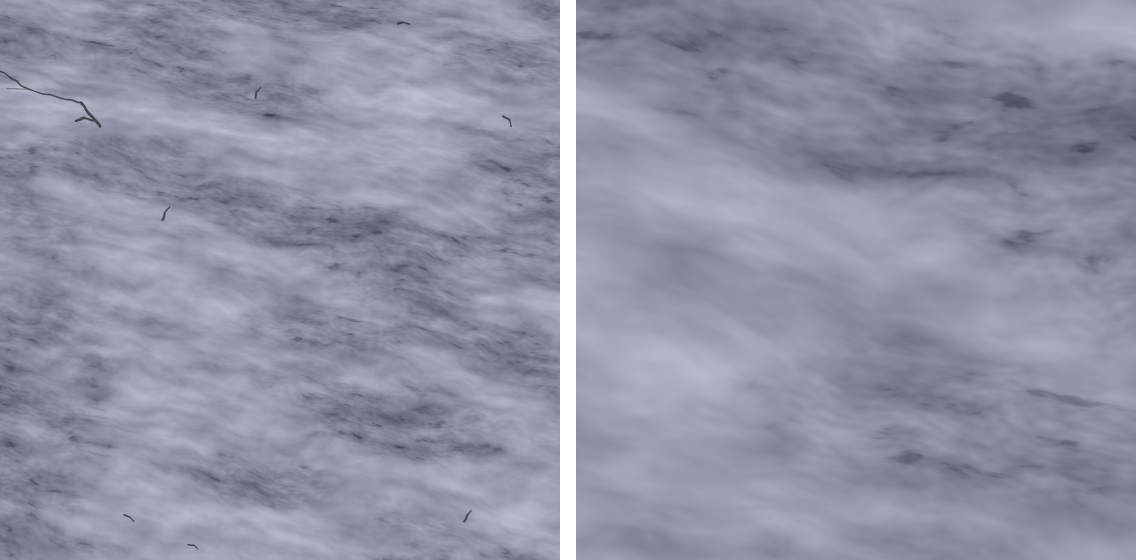
Left, the full canvas; right, a detail of the centre.
Give the GLSL for this texture, as a three.js fragment shader.

```glsl
varying vec2 vUv;

vec2 hash2(vec2 p) {
  p = vec2(dot(p, vec2(127.1, 311.7)), dot(p, vec2(269.5, 183.3)));
  return fract(sin(p) * 43758.545);
}

float gradientDot(vec2 cell, vec2 offset) {
  float angle = 6.2832 * hash2(cell).x;
  return dot(vec2(cos(angle), sin(angle)), offset);
}

float gradientNoise(vec2 p) {
  vec2 i = floor(p), f = fract(p);
  vec2 u = f * f * f * (f * (f * 6.0 - 15.0) + 10.0);
  vec2 e = vec2(1.0, 0.0);
  return mix(
    mix(gradientDot(i, f), gradientDot(i + e, f - e), u.x),
    mix(gradientDot(i + e.yx, f - e.yx), gradientDot(i + 1.0, f - 1.0), u.x), u.y);
}

float fbm(vec2 p) {
  float sum = 0.0, amplitude = 1.0;
  for (int i = 0; i < 4; i++) {
    sum += amplitude * gradientNoise(p);
    p = p * 2.03 + vec2(17.3, 9.1);
    amplitude *= 0.52;
  }
  return sum;
}

float segmentDistance(vec2 p, vec2 a, vec2 b) {
  vec2 ab = b - a;
  return length(p - a - ab * clamp(dot(p - a, ab) / dot(ab, ab), 0.0, 1.0));
}

float stroke(vec2 p, vec2 a, vec2 b, float radius) {
  return 1.0 - smoothstep(radius - 0.001, radius + 0.0015, segmentDistance(p, a, b));
}

// Short bent twigs scattered over the ground, and one long branch
float twigs(vec2 p) {
  p += 0.003 * vec2(gradientNoise(p * 60.0), gradientNoise(p * 60.0 + 31.0));
  float cover = 0.0;
  for (int i = 0; i < 8; i++) {
    vec2 place = hash2(vec2(float(i), 4.7));
    vec2 shape = hash2(vec2(float(i), 9.2));
    float angle = (shape.x - 0.5) * 2.6;
    vec2 arm = (0.007 + 0.013 * shape.y) * vec2(cos(angle), sin(angle));
    vec2 bend = 0.3 * vec2(-arm.y, arm.x);
    float radius = 0.0008 + 0.002 * shape.y;
    cover = max(cover, stroke(p, place - arm, place + bend, radius));
    cover = max(cover, stroke(p, place + bend, place + arm, radius * 0.7));
  }
  vec2 fork = vec2(0.05, 0.84), knot = vec2(0.145, 0.816);
  cover = max(cover, stroke(p, vec2(-0.01, 0.88), fork, 0.0012));
  cover = max(cover, stroke(p, fork, knot, 0.0011));
  cover = max(cover, stroke(p, knot, vec2(0.178, 0.775), 0.0022));
  cover = max(cover, 0.6 * stroke(p, vec2(0.012, 0.842), fork, 0.0008));
  return cover;
}

void main() {
  // Ground drifts down to the right and tightens with distance
  vec2 ground = vec2(vUv.x, vUv.y + 0.22 * vUv.x + 0.2 * vUv.y * vUv.y);
  ground.y += 0.025 * gradientNoise(ground * vec2(5.0, 7.0));
  ground += 0.009 * vec2(gradientNoise(ground * 19.0), gradientNoise(ground * 19.0 + 43.0));

  // Broad drifts decide where the snow is worn rough
  float drift = fbm(ground * vec2(2.6, 6.0) + 3.7);
  float rough = smoothstep(0.22, -0.3, drift);

  // Soft mounds, lit on one side
  vec2 moundPoint = ground * vec2(7.0, 15.0);
  float mound = fbm(moundPoint + 21.0);
  float relief = mound - fbm(moundPoint + vec2(20.93, 21.22));

  // Fine tilted streaks and sparse dark pits
  float streaks = fbm(ground * vec2(26.0, 62.0) + 8.0);
  float grain = gradientNoise(ground * vec2(95.0, 170.0));
  float pits = smoothstep(0.32, 0.75, -streaks) * rough;

  float tone = 0.085 * drift + 0.085 * mound + 0.07 * relief - 0.065 * (rough - 0.45);
  tone += streaks * mix(0.016, 0.08, rough) + grain * mix(0.012, 0.045, rough);
  tone -= 0.09 * pits;

  vec3 snow = vec3(0.557, 0.571, 0.643) + tone * vec3(1.02, 1.02, 0.98);
  vec3 bark = vec3(0.2, 0.21, 0.23) + 0.06 * grain;
  gl_FragColor = vec4(mix(snow, bark, 0.85 * twigs(vUv)), 1.0);
}
```
